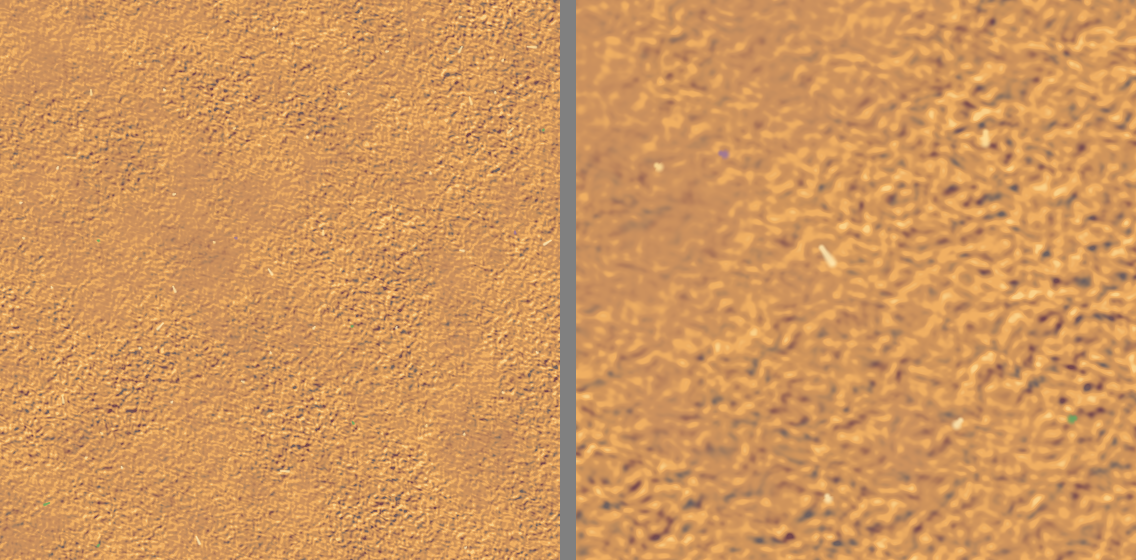
Left: the whole. Right: its middle third, enlarged.
Give the GLSL for this texture, as a Shadertoy shader.

```glsl
#define GRAIN_FREQ vec2(104.0, 128.0)
#define LIGHT_STEP vec2(-0.17, 0.29)
#define RELIEF 3.1
#define PATCH_FREQ 3.6
#define FLECK_CELLS 15.0
#define FLECK_SHARE 0.22
#define SAND vec3(0.822, 0.586, 0.355)
#define SUNLIT vec3(0.940, 0.685, 0.385)
#define GLINT vec3(1.000, 0.870, 0.590)
#define RED_SHADE vec3(0.430, 0.255, 0.290)
#define GREY_SHADE vec3(0.410, 0.365, 0.370)
#define DUST vec3(0.800, 0.568, 0.365)

const mat2 TURN = mat2(0.80, 0.60, -0.60, 0.80);

vec2 hash22(vec2 p) {
    vec3 q = fract(p.xyx * vec3(0.1031, 0.1030, 0.0973));
    q += dot(q, q.yzx + 33.33);
    return fract((q.xx + q.yz) * q.zy);
}

float cornerSlope(vec2 cell, vec2 offset) {
    float angle = 6.2832 * hash22(cell).x;
    return dot(vec2(cos(angle), sin(angle)), offset);
}

float gradientNoise(vec2 p) {
    vec2 i = floor(p), f = fract(p);
    vec2 u = f * f * f * (f * (f * 6.0 - 15.0) + 10.0);
    vec2 e = vec2(1.0, 0.0);
    float low = mix(cornerSlope(i, f), cornerSlope(i + e, f - e), u.x);
    float high = mix(cornerSlope(i + e.yx, f - e.yx), cornerSlope(i + 1.0, f - 1.0), u.x);
    return mix(low, high, u.y);
}

// Turned octaves: clods, grains and grit
float grainHeight(vec2 p) {
    return 0.7 * gradientNoise(TURN * p * 0.47 + 11.0)
         + 0.9 * gradientNoise(p)
         + 0.65 * gradientNoise(TURN * p * 1.75 + 37.0);
}

// Broad noise with clumpy smaller octaves
float patchNoise(vec2 p) {
    return gradientNoise(p) + 0.8 * gradientNoise(TURN * p * 2.3 + 19.0)
         + 0.7 * gradientNoise(p * 5.3 + 43.0);
}

// Coarse patches, with one smooth hollow left of the centre
float roughness(vec2 uv) {
    vec2 hollow = (uv - vec2(0.30, 0.57)) / vec2(0.22, 0.13);
    float n = patchNoise(uv * PATCH_FREQ + 5.3);
    return clamp(1.05 + 0.75 * n - 0.6 * exp(-dot(hollow, hollow)), 0.4, 1.6);
}

// Sparse slivers, one at most per cell; returns coverage and a random tint
vec2 fleck(vec2 uv) {
    vec2 cell = floor(uv * FLECK_CELLS);
    vec2 pick = hash22(cell + 71.0);
    vec2 shape = hash22(cell + 213.0);
    vec2 d = (fract(uv * FLECK_CELLS) - 0.2 - 0.6 * hash22(cell + 9.0)) / FLECK_CELLS;
    float angle = 3.1416 * shape.x;
    vec2 axis = vec2(cos(angle), sin(angle));
    float halfLength = mix(0.0008, 0.008, pow(shape.y, 5.0));
    float along = dot(d, axis) / halfLength;
    float taper = 1.0 - 0.35 * clamp(along + 0.5, 0.0, 1.0);
    float dist = length(d - axis * halfLength * clamp(along, -1.0, 1.0));
    float cover = 1.0 - smoothstep(0.0004, 0.0042 * taper, dist);
    return vec2(cover * step(pick.x, FLECK_SHARE), pick.y);
}

void mainImage(out vec4 fragColor, in vec2 fragCoord) {
    vec2 uv = fragCoord / iResolution.y;
    vec2 p = uv * GRAIN_FREQ;
    p += 0.45 * vec2(gradientNoise(p * 0.37 + 3.0), gradientNoise(p * 0.37 + 61.0));
    float rough = roughness(uv);

    // Light falling across the grains, with separate bright and dark grains
    float relief = grainHeight(p + LIGHT_STEP) - grainHeight(p - LIGHT_STEP);
    float grit = gradientNoise(TURN * p * 1.25 + 151.0);
    float lit = rough * (RELIEF * relief + 1.7 * grit);
    lit += 0.9 * patchNoise(uv * 7.0 + 91.0);

    // Sunlit faces, glints and shaded pits
    vec3 color = mix(DUST, SAND, smoothstep(0.5, 1.1, rough));
    color = mix(color, SUNLIT, smoothstep(-0.1, 1.7, lit));
    color = mix(color, GLINT, 0.7 * smoothstep(1.9, 4.0, lit));
    float hue = smoothstep(-0.25, 0.25, gradientNoise(p * 0.45 + 83.0));
    vec3 shade = mix(RED_SHADE, GREY_SHADE, hue);
    color = mix(color, shade, min(0.12 * pow(max(-lit, 0.0), 1.5), 0.95));

    // Pale slivers and a few coloured specks
    vec2 speck = fleck(uv);
    vec3 speckColor = mix(GLINT, vec3(1.0, 0.92, 0.72), speck.y);
    if (speck.y > 0.95) speckColor = vec3(0.40, 0.66, 0.38);
    else if (speck.y > 0.91) speckColor = vec3(0.60, 0.45, 0.60);
    color = mix(color, speckColor, 0.85 * speck.x);

    fragColor = vec4(color, 1.0);
}
```
